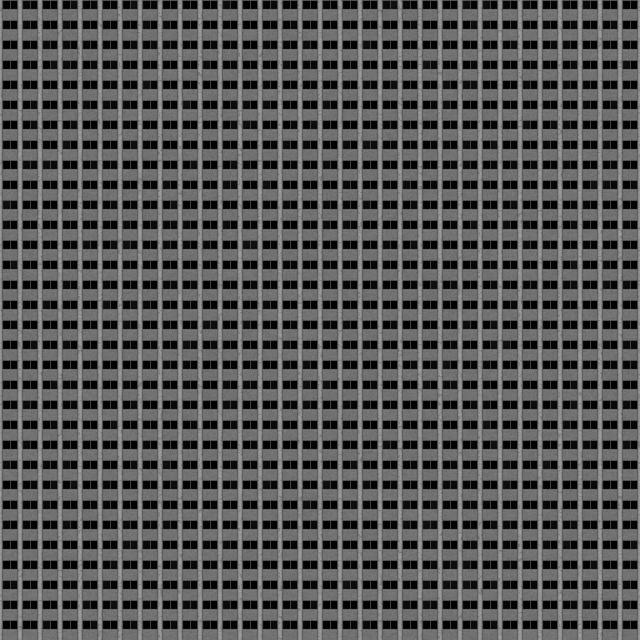
Give the GLSL for this texture, as a WebGL 2 fragment shader.

```glsl
#version 300 es
precision highp float;
// Concrete office facade: a square grid of bays, each with a pair of dark
// panes above a grey spandrel, divided by light full-height piers.
// Box-filtered strips shape the bay; wrapping value noise gives the grain.

#define BAYS 32.0
#define PIER_HALF 0.106
#define OPENING_X vec2(0.13, 0.88)
#define OPENING_Y vec2(0.54, 0.97)
#define FRAME 0.03
#define MULLION vec2(0.500, 0.545)
#define GRAIN 0.075
#define SPECKLE 0.09
#define PANE_VARIATION 0.055

uniform vec2 u_resolution;
out vec4 outColor;

const float WALL = 0.445;
const float PIER_FACE = 0.585;
const float PIER_EDGE = 0.475;
const float REVEAL = 0.17;
const float MULLION_TONE = 0.29;
const float GLASS = 0.006;

float hash(vec2 p) {
    vec3 q = fract(vec3(p.xyx) * 0.1031);
    q += dot(q, q.yzx + 33.33);
    return fract((q.x + q.y) * q.z);
}

// Value noise on a lattice that wraps after "period" cells.
float wrapNoise(vec2 uv, vec2 period) {
    vec2 p = uv * period;
    vec2 i = floor(p);
    vec2 f = p - i;
    f = f * f * (3.0 - 2.0 * f);
    vec2 a = mod(i, period);
    vec2 b = mod(i + 1.0, period);
    return mix(mix(hash(a), hash(vec2(b.x, a.y)), f.x),
               mix(hash(vec2(a.x, b.y)), hash(b), f.x), f.y);
}

// Share of a pixel of width w, centred on x, inside the strip.
float strip(float x, vec2 edges, float w) {
    vec2 c = clamp((x - edges) / w + 0.5, 0.0, 1.0);
    return c.x - c.y;
}

void main() {
    vec2 uv = gl_FragCoord.xy / u_resolution;
    vec2 bay = floor(uv * BAYS);
    vec2 p = fract(uv * BAYS);
    vec2 px = BAYS / u_resolution;

    // Concrete grain: fine grit, short horizontal streaks, broad staining
    float grit = wrapNoise(uv, vec2(512.0)) - 0.5;
    float streak = wrapNoise(uv, vec2(160.0, 448.0)) - 0.5;
    float stain = wrapNoise(uv, vec2(24.0)) - 0.5;
    float grain = GRAIN * (0.65 * grit + 0.35 * streak) + 0.012 * stain;

    // Spandrel, shaded beside the piers and just under the windows
    float pierDistance = min(p.x, 1.0 - p.x);
    float shade = strip(pierDistance, vec2(-1.0, PIER_HALF + 0.05), px.x);
    float sill = strip(p.y, vec2(OPENING_Y.x - 0.06, OPENING_Y.x), px.y);
    float tone = (WALL + grain) * (1.0 - 0.2 * shade) * (1.0 + 0.06 * sill);

    // Recessed opening
    float opening = strip(p.x, OPENING_X, px.x) * strip(p.y, OPENING_Y, px.y);
    tone = mix(tone, REVEAL, opening);

    // Two panes, each with its own faint interior light and blind
    vec2 inset = vec2(FRAME, -FRAME);
    float side = step(dot(MULLION, vec2(0.5)), p.x);
    float light = hash(vec2(bay.x * 2.0 + side, bay.y) + 17.0);
    float blind = smoothstep(0.6, 0.9, p.y + 0.3 * light - 0.15);
    float glass = GLASS + PANE_VARIATION * pow(light, 5.0) * mix(0.5, 1.0, blind);
    float pane = strip(p.x, OPENING_X + inset, px.x)
               * strip(p.y, OPENING_Y + 0.6 * inset, px.y);
    tone = mix(tone, glass, pane);
    float mullion = strip(p.x, MULLION, px.x) * strip(p.y, OPENING_Y, px.y);
    tone = mix(tone, MULLION_TONE, mullion);

    // Pier with darker arrises and pitted face
    float face = mix(PIER_FACE, PIER_EDGE, smoothstep(0.05, 0.10, pierDistance));
    float pits = smoothstep(0.68, 0.95, wrapNoise(uv + 0.37, vec2(320.0)));
    float pier = face + 1.2 * grain - SPECKLE * pits;
    tone = mix(tone, pier, strip(pierDistance, vec2(-1.0, PIER_HALF), px.x));

    outColor = vec4(vec3(tone), 1.0);
}
```
